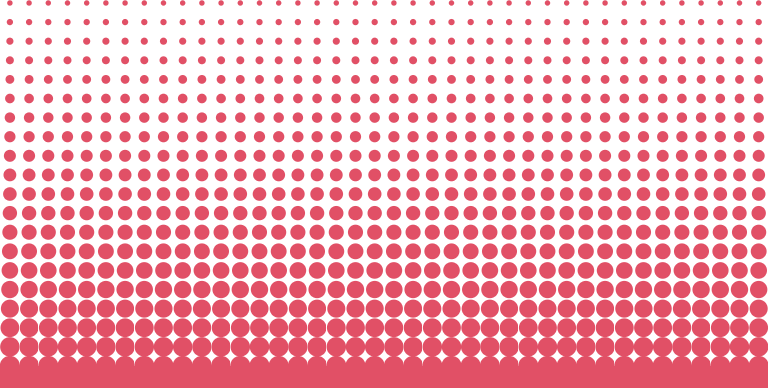
A WebGL 1 fragment shader for this pattern:

```glsl
precision highp float;
// Halftone fade: rows of rose dots on white that swell downward into a solid band.
uniform vec2 u_resolution;

// Signed distance to the nearest dot of one row, in cells (row 0 is the top one)
float dotRow(vec2 p, float row) {
  float column = clamp(floor(p.x), 0.0, 39.0);
  vec2 center = vec2(column + 0.515, 0.155 + 0.995 * row);
  float radius = 0.1406 + 0.0224 * row - 0.000115 * row * row;
  return length(p - center) - radius;
}

void main() {
  // Cell units: 40 columns across, y measured down from the top edge
  float cell = u_resolution.x / 40.0;
  vec2 p = vec2(gl_FragCoord.x, u_resolution.y - gl_FragCoord.y) / cell;

  // The nearest row and its lower neighbour, so the last scallops overlap cleanly
  float row = clamp(floor((p.y - 0.155) / 0.995 + 0.5), 0.0, 19.0);
  float d = min(dotRow(p, row), dotRow(p, min(row + 1.0, 19.0)));

  // Solid band from the middle of the last row down
  d = min(d, 19.05 - p.y);

  float ink = clamp(0.5 - d * cell, 0.0, 1.0);
  gl_FragColor = vec4(mix(vec3(1.0), vec3(0.882, 0.314, 0.4), ink), 1.0);
}
```
